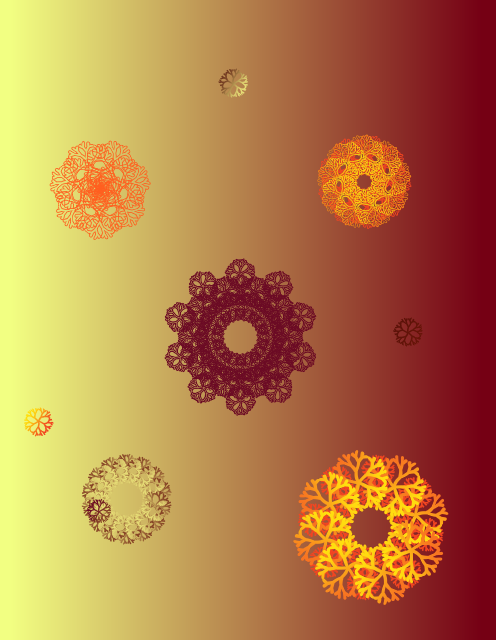
Reproduce this background procedurally as a Shadertoy shader.

```glsl
// Coral rosettes and lace wreaths scattered over a pale yellow to maroon gradient.

const vec3 YELLOW = vec3(1.0, 0.87, 0.06);
const vec3 RED = vec3(0.95, 0.27, 0.13);
const vec3 STRAW = vec3(0.90, 0.86, 0.46);
const vec3 BROWN = vec3(0.53, 0.27, 0.15);
const vec3 MAROON = vec3(0.42, 0.04, 0.14);

// Distance to a vertical segment rising from the origin
float stem(vec2 p, float len) {
    return length(vec2(p.x, p.y - clamp(p.y, 0.0, len)));
}

// Forking coral arms that fill the unit disc
float coral(vec2 p) {
    p += 0.035 * sin(p.yx * 8.0 + vec2(0.6, 2.1));
    float sector = 6.28318 / 5.0;
    float a = mod(atan(p.x, p.y) + 0.5 * sector, sector) - 0.5 * sector;
    p = length(p) * vec2(sin(a), cos(a));

    float d = 1e3, len = 0.37;
    for (int i = 0; i < 4; i++) {
        d = min(d, stem(p, len));
        p = vec2(abs(p.x), p.y - len);
        p = mat2(0.86, 0.51, -0.51, 0.86) * p; // fold, then turn into the fork
        len *= 0.74;
    }
    return d - 0.055;
}

// Paints one rosette; lace > 0 draws only its outline, of that half width
vec3 rosette(vec3 col, vec2 q, float radius, float lace, vec3 light, vec3 dark) {
    if (dot(q, q) > 1.4) return col;
    float d = coral(q);
    if (lace > 0.0) d = abs(d) - lace;
    float cover = clamp(0.5 - d * radius * iResolution.y, 0.0, 1.0);
    float shade = smoothstep(-0.8, 0.8, dot(q, vec2(-0.8, 0.5)));
    return mix(col, mix(light, dark, shade), cover);
}

// Repeats a rosette around a ring, each one turned outward
vec3 wreath(vec3 col, vec2 p, int count, float phase, float ring, float radius,
            float lace, vec3 light, vec3 dark) {
    if (length(p) > ring + radius * 1.2) return col;
    for (int i = 0; i < count; i++) {
        float a = 6.28318 * (float(i) + phase) / float(count);
        vec2 outward = vec2(cos(a), sin(a));
        vec2 q = vec2(dot(p, vec2(outward.y, -outward.x)), dot(p, outward) - ring);
        col = rosette(col, q / radius, radius, lace, light, dark);
    }
    return col;
}

void mainImage(out vec4 fragColor, in vec2 fragCoord) {
    vec2 p = fragCoord / iResolution.y;
    float across = clamp((fragCoord.x / iResolution.x - 0.02) / 0.95, 0.0, 1.0);
    vec3 col = mix(vec3(0.95, 1.0, 0.51), vec3(0.46, 0.0, 0.08), across);

    // Small single rosettes
    col = rosette(col, (p - vec2(0.365, 0.870)) / 0.0225, 0.0225, 0.0, STRAW, BROWN * 0.85);
    col = rosette(col, (p - vec2(0.638, 0.481)) / 0.0225, 0.0225, 0.0,
                  vec3(0.40, 0.08, 0.03), vec3(0.36, 0.07, 0.03));
    col = rosette(col, (vec2(0.060, 0.341) - p) / 0.0225, 0.0225, 0.0, YELLOW, RED);

    // Orange lace, crowded at its centre
    vec2 c = p - vec2(0.1563, 0.7044);
    vec3 flame = vec3(1.0, 0.37, 0.12);
    col = wreath(col, c, 7, 0.25, 0.038, 0.040, 0.016, flame, flame);
    col = wreath(col, c, 5, 0.0, 0.009, 0.012, 0.03, flame, flame);

    // Gold lace with a small open centre
    c = p - vec2(0.569, 0.716);
    col = wreath(col, c, 9, 0.0, 0.0415, 0.031, 0.024, RED, RED);
    col = wreath(col, c, 9, 0.3, 0.0415, 0.031, 0.018, YELLOW, vec3(0.9, 0.5, 0.1));

    // Central maroon lace: concentric rings of ten, alternately staggered
    c = p - vec2(0.3757, 0.4733);
    col = wreath(col, c, 10, 0.0, 0.049, 0.0235, 0.035, MAROON, MAROON);
    col = wreath(col, c, 10, 0.5, 0.049, 0.0235, 0.02, MAROON, MAROON);
    col = wreath(col, c, 10, 0.5, 0.074, 0.0230, 0.02, MAROON, MAROON);
    col = wreath(col, c, 10, 0.0, 0.074, 0.0230, 0.045, MAROON, MAROON);
    col = wreath(col, c, 10, 0.5, 0.099, 0.0225, 0.04, MAROON, MAROON);

    // Straw wreath with one dark rosette
    c = p - vec2(0.1979, 0.220);
    col = wreath(col, c, 14, 0.5, 0.047, 0.0235, 0.0, STRAW, BROWN);
    col = rosette(col, (c + vec2(0.043, 0.019)) / 0.019, 0.019, 0.0, BROWN, MAROON);

    // Large coral wreath over small red rosettes
    c = p - vec2(0.5794, 0.1758);
    col = wreath(col, c, 8, 0.83, 0.088, 0.026, 0.0, RED, RED);
    col = wreath(col, c, 8, 0.83, 0.054, 0.024, 0.0, RED, RED);
    col = wreath(col, c, 8, 0.33, 0.0745, 0.0475, 0.0, YELLOW, vec3(0.97, 0.45, 0.13));

    fragColor = vec4(col, 1.0);
}
```
